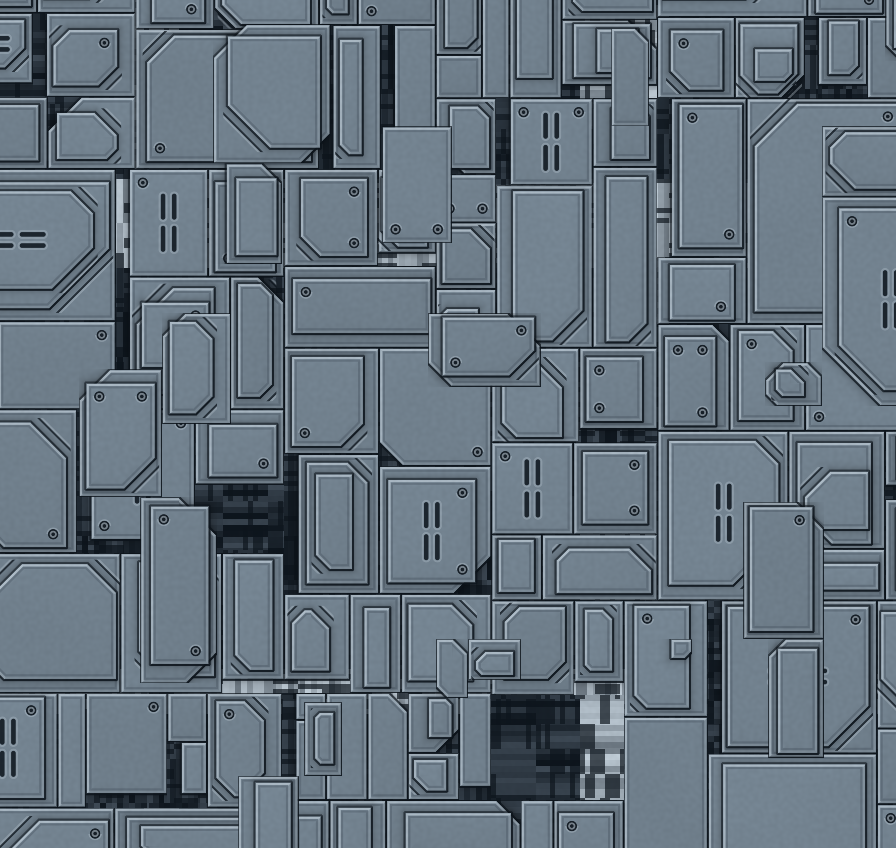
Reproduce this texture procedurally as a Shadertoy shader.

```glsl
#define CELLS 3.8
#define SEAM 0.004
#define LINE 0.0046
#define RECESS 0.06
#define GAP_SHARE 0.015
#define COVER_SHARE 0.17
#define STEEL vec3(0.44, 0.50, 0.55)
#define SHADE vec3(0.31, 0.36, 0.41)
#define DARK vec3(0.19, 0.23, 0.27)
#define INK vec3(0.05, 0.08, 0.11)
#define GLINT vec3(0.75, 0.80, 0.84)

struct Plate { vec2 mid, size, id; };

float hash(vec2 p, float k) {
    vec3 q = fract((p.xyx + k * 17.3) * vec3(0.1031, 0.1030, 0.0973));
    q += dot(q, q.yzx + 33.33);
    return fract((q.x + q.y) * q.z);
}

vec2 gradient(vec2 cell) {
    float a = 6.2832 * hash(cell, 5.0);
    return vec2(cos(a), sin(a));
}

float gradientNoise(vec2 p) {
    vec2 i = floor(p), f = fract(p), u = f * f * (3.0 - 2.0 * f), e = vec2(1, 0);
    return mix(mix(dot(gradient(i), f), dot(gradient(i + e), f - e), u.x),
               mix(dot(gradient(i + e.yx), f - e.yx), dot(gradient(i + 1.0), f - 1.0), u.x), u.y);
}

float pixelSize() { return CELLS / iResolution.y; }
float fill(float d) { return smoothstep(0.5, -0.5, d / pixelSize()); }
float band(float d, float w) { return fill(abs(d) - w); }
float jitter(vec2 v) { return (hash(v, 1.0) - 0.5) * 0.8; }

// Staggered rectangles, each cut in two a few more times
Plate findPlate(vec2 p) {
    vec2 lo = floor(p), hi = lo + 1.0, id = lo;
    for (int i = 0; i < 9; i++) {
        vec2 c = floor(p) + vec2(i % 3 - 1, i / 3 - 1);
        float bl = jitter(c), br = jitter(c + vec2(1, 0));
        float tl = jitter(c + vec2(0, 1)), tr = jitter(c + 1.0);
        bool even = mod(c.x + c.y, 2.0) < 0.5;
        vec2 a = c + (even ? vec2(tl, bl) : vec2(bl, br));
        vec2 b = c + 1.0 + (even ? vec2(br, tr) : vec2(tr, tl));
        if (all(lessThanEqual(a, p)) && all(lessThan(p, b))) { lo = a; hi = b; id = c; }
    }
    for (int k = 0; k < 3; k++) {
        vec2 size = hi - lo;
        if (max(size.x, size.y) < 0.45 || hash(id, 2.0) < 0.1 * float(k)) break;
        int axis = size.x > size.y * (0.5 + 0.7 * hash(id, 3.0)) ? 0 : 1;
        float cut = mix(lo[axis], hi[axis], 0.25 + 0.5 * hash(id, 4.0));
        bool upper = p[axis] > cut;
        if (upper) lo[axis] = cut; else hi[axis] = cut;
        id = id * 2.0 + (upper ? vec2(31, 7) : vec2(3, 19));
    }
    return Plate((lo + hi) * 0.5, hi - lo, id);
}

// Box whose corners are cut off at random
float cornerCut(vec2 p, vec2 b, vec2 id, float share) {
    float r = hash(id + step(0.0, p) * 7.0, 6.0);
    return r < share ? min(b.x, b.y) * (0.4 + 0.6 * r / share) : 0.0;
}

float chamferBox(vec2 p, vec2 b, vec2 id, float share) {
    vec2 q = abs(p) - b;
    return max(max(q.x, q.y), (q.x + q.y + cornerCut(p, b, id, share)) * 0.7071);
}

// Dark outline, bright edge and thin bevel, lit from the upper left
vec3 raise(vec3 col, vec2 p, vec2 b, vec2 id, float share, vec3 tone) {
    float d = chamferBox(p, b, id, share);
    float lit = (chamferBox(p + vec2(-0.003, 0.004), b, id, share) - d) / 0.005;
    col *= 1.0 - 0.3 * exp(-max(d, 0.0) / 0.016);
    col = mix(col, tone * (1.0 + 0.09 * lit * exp(min(d, 0.0) / 0.016)), fill(d));
    col = mix(col, INK, (0.72 - 0.2 * lit) * band(d - LINE, LINE));
    col = mix(col, SHADE, 0.5 * band(d + 3.8 * LINE, LINE));
    return mix(col, GLINT, (0.42 + 0.32 * lit) * band(d + 1.3 * LINE, LINE));
}

// Groove running beside a cut corner
vec3 addGroove(vec3 col, vec2 p, vec2 b, float cut) {
    vec2 q = abs(p) - b;
    float d = (q.x + q.y + cut) * 0.7071 - 0.04;
    float shown = step(0.001, cut) * fill(max(q.x, q.y) - 0.02);
    col = mix(col, INK, 0.75 * shown * band(d, LINE));
    return mix(col, GLINT, 0.35 * shown * band(d - 2.0 * LINE, LINE));
}

vec3 addScrew(vec3 col, vec2 q) {
    float r = length(q);
    col = mix(col, INK, 0.9 * fill(r - 0.023));
    col = mix(col, GLINT, 0.55 * band(r - 0.012, 0.004));
    return mix(col, GLINT, 0.35 * band(r - 0.027, 0.003) * step(q.y, 0.0));
}

vec3 addSlots(vec3 col, vec2 q) {
    q = abs(q) - vec2(0.072, 0.025);
    float d = length(vec2(max(abs(q.x) - 0.048, 0.0), q.y)) - 0.01;
    col = mix(col, GLINT, 0.3 * band(d - 0.006, 0.004));
    return mix(col, INK, 0.85 * fill(d));
}

// Pipes and ribs seen in the gaps
vec3 machinery(vec2 p, Plate t) {
    vec2 q = t.size.x > t.size.y ? p.yx : p;
    float block = hash(floor(q.yy * 5.0), 8.0);
    float pipe = hash(floor(q * vec2(38, 5)), 9.0), rib = hash(floor(q * vec2(9, 45)), 10.0);
    vec3 col = mix(INK, SHADE, pipe * 0.75);
    col = mix(col, mix(DARK, GLINT, 0.4 + 0.6 * pipe), step(0.82, block));
    return mix(col, INK, 0.7 * step(0.72, rib));
}

vec3 drawPlate(vec3 col, vec2 p, Plate t, float share) {
    vec2 id = t.id, recess = RECESS * step(0.87, vec2(hash(id, 11.0), hash(id, 12.0)));
    vec2 b = (t.size - recess) * 0.5 - SEAM, q = p - t.mid - recess * 0.5;
    vec3 tone = STEEL * (0.98 + 0.05 * hash(id, 13.0) + 0.012 * q.y / b.y);
    col = raise(col, q, b, id, share, tone);

    // Raised panels, the second one smaller and rarer
    for (int k = 0; k < 2; k++) {
        float pick = hash(id, 14.0 + float(k));
        if (pick < (k == 0 ? 0.14 : 0.86)) break;
        vec2 margin = 0.022 + (k == 0 ? 0.04 : 0.1) * vec2(hash(id, 16.0), hash(id, 17.0));
        b -= margin;
        q -= margin * (vec2(hash(id, 18.0), hash(id, 19.0)) - 0.5);
        if (min(b.x, b.y) < 0.04) return col;
        id += 23.0;
        share = 0.24;
        col = addGroove(col, q, b, cornerCut(q, b, id, share));
        col = raise(col, q, b, id, share, tone * 1.01);
    }

    // Screws in whole corners, slots in the middle
    bool roomy = min(b.x, b.y) > 0.1;
    float screw = hash(id + step(0.0, q) * 5.0, 20.0);
    if (roomy && screw < 0.4 && cornerCut(q, b, id, share) == 0.0)
        col = addScrew(col, abs(q) - b + 0.058);
    if (roomy && max(b.x, b.y) > 0.19 && hash(id, 21.0) < 0.3)
        col = addSlots(col, b.x > b.y ? q : q.yx);
    return col;
}

void mainImage(out vec4 fragColor, in vec2 fragCoord) {
    vec2 p = fragCoord / iResolution.y * CELLS + 20.0;
    Plate t = findPlate(p);
    vec3 col = machinery(p, t);
    if (hash(t.id, 22.0) > GAP_SHARE) col = drawPlate(col, p, t, 0.04);

    // Cover plates lying over the first layer
    vec2 o = p + vec2(40.37, 13.71);
    Plate cover = findPlate(o);
    if (hash(cover.id, 23.0) < COVER_SHARE) col = drawPlate(col, o, cover, 0.25);

    // Worn metal
    col *= 1.0 + 0.02 * gradientNoise(p * 3.0) + 0.04 * gradientNoise(p * 45.0);
    fragColor = vec4(col, 1.0);
}
```
